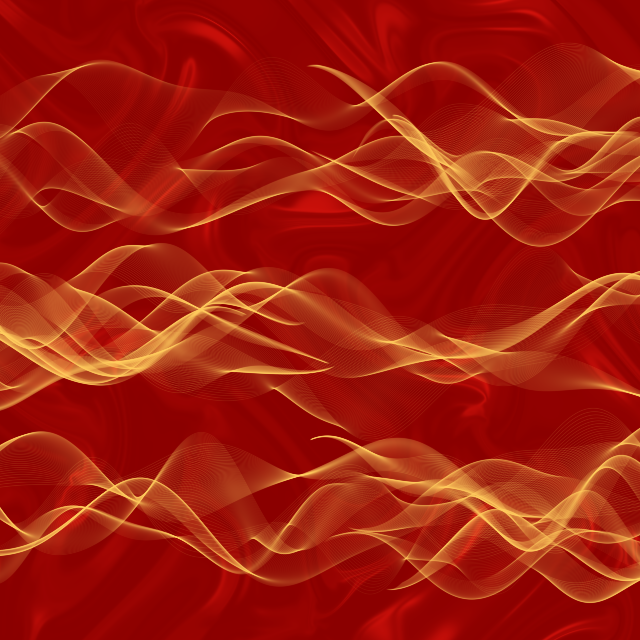
Write a Shadertoy shader that draws this background.

```glsl
// Golden gauze ribbons twisting in three bands over marbled deep red.
// Each ribbon is a family of fine curves, cubic across its width with sine
// coefficients along x, so that folds gather lines into bright edges.

const int   RIBBONS     = 24;       // a third of them in each band
const int   LINES       = 60;       // curves per ribbon
const float LINE_WIDTH  = 0.0008;
const float LINE_INK    = 0.155;
const float INK_POWER   = 1.2;      // above 1 favours the folds
const float WAVE_HEIGHT = 0.058;
const float TWIST       = 0.050;
const float FOLD        = 0.036;
const float BAND_BASE   = 0.19;
const float BAND_STEP   = 0.295;
const float BAND_SPREAD = 0.15;
const vec3  DARK_RED    = vec3(0.545, 0.000, 0.000);
const vec3  DEEP_RED    = vec3(0.590, 0.010, 0.004);
const vec3  STREAK_RED  = vec3(0.860, 0.080, 0.050);
const vec3  GOLD        = vec3(1.000, 0.800, 0.365);

vec4 hash4(float n) {
    return fract(sin(n * vec4(12.99, 78.23, 39.35, 57.41) + 1.7) * 4375.85);
}

// Liquid swirls from repeatedly bent sine layers
vec3 marble(vec2 p) {
    vec2 q = p * 9.0 + vec2(2.3, 0.7);
    float scale = 1.0;
    for (int i = 0; i < 6; i++) {
        q += 0.95 / scale * sin(scale * q.yx * vec2(1.1, 1.3)
                                + vec2(1.9, 4.1) * float(i + 1));
        scale *= 1.5;
    }
    float vein = 0.5 + 0.5 * sin(q.x * 3.0 + 1.8 * sin(q.y * 1.7));
    float fine = 0.5 + 0.5 * sin(q.y * 5.0 + q.x * 9.0);
    float patches = smoothstep(0.0, 0.9, sin(p.x * 15.0 + 1.0 + 2.0 * sin(p.y * 9.0))
                                       * sin(p.y * 14.0 + 2.0 * sin(p.x * 8.0)));
    vec3 col = mix(DARK_RED, DEEP_RED, vein);
    float streak = pow(vein, 4.0) * (0.25 + 0.75 * fine) * (0.08 + 0.75 * patches);
    return mix(col, STREAK_RED, streak);
}

// Open end of a ribbon: x = place, y = direction (0 means it has no end)
vec2 ribbonEnd(int id) {
    int rank = id / 3;
    if (rank < 4) return vec2(0.0);
    float side = (id + rank) % 2 == 0 ? 1.0 : -1.0;
    return vec2(0.5 + side * (0.15 * hash4(float(id) + 60.0).x - 0.03), side);
}

// Cubic coefficients of the curve height across the ribbon at x
vec4 ribbonShape(float x, int id) {
    vec4 a = hash4(float(id) + 3.0);
    vec4 b = hash4(float(id) + 31.0) * 6.2832;
    float k = mix(10.0, 18.0, a.x);
    float wave = k * x + b.x;
    float base = BAND_BASE + BAND_STEP * float(id % 3) + BAND_SPREAD * (a.y - 0.5);
    float height = WAVE_HEIGHT * mix(0.6, 1.3, a.z);
    float mid = base + height * sin(wave) + 0.02 * sin(1.7 * wave + b.y);
    vec3 spread = vec3(
        TWIST * cos(wave + 0.9 * a.w) + 0.022 * sin(0.63 * k * x + b.z),
        -FOLD * sin(wave) + 0.016 * sin(1.4 * k * x + b.w),
        0.022 * sin(0.8 * k * x + b.y + b.z));
    // Gather the ribbon now and then, and always towards an open end
    spread *= 0.68 + 0.42 * sin(7.0 * x + b.w + b.x);
    vec2 end = ribbonEnd(id);
    if (end.y != 0.0)
        spread *= mix(0.08, 1.0, smoothstep(0.0, 0.22, end.y * (x - end.x)));
    return vec4(mid, spread);
}

// Ink laid by all curves of one ribbon
float ribbonInk(vec2 p, int id, float width) {
    vec2 end = ribbonEnd(id);
    float inside = end.y * (p.x - end.x);
    if (inside < -0.04) return 0.0;
    vec4 shape = ribbonShape(p.x, id);
    float reach = abs(shape.y) + abs(shape.z) + abs(shape.w) + 0.015;
    if (abs(p.y - shape.x) > reach) return 0.0;

    const float STEP = 0.001;
    vec4 slope = (ribbonShape(p.x + STEP, id) - shape) / STEP;
    float shear = 0.03 * (hash4(float(id) + 90.0).y - 0.5);
    float ink = 0.0;
    for (int i = 0; i < LINES; i++) {
        float s = 2.0 * float(i) / float(LINES - 1) - 1.0;
        vec4 powers = vec4(1.0, s, s * s, s * s * s);
        float m = dot(slope, powers);
        float d = (p.y - dot(shape, powers)) * inversesqrt(1.0 + m * m) / width;
        float cut = end.y == 0.0 ? 1.0 : smoothstep(0.0, 0.005, inside - shear * s);
        ink += cut * exp(-d * d);
    }
    // Open ribbons thin out towards their tips
    float fade = end.y == 0.0 ? 1.0 : mix(0.3, 1.0, smoothstep(0.0, 0.12, inside));
    return ink * fade * mix(0.5, 1.2, hash4(float(id) + 120.0).z);
}

void mainImage(out vec4 fragColor, in vec2 fragCoord) {
    vec2 p = fragCoord / iResolution.y;
    float width = max(LINE_WIDTH, 0.52 / iResolution.y);

    float ink = 0.0;
    for (int id = 0; id < RIBBONS; id++) ink += ribbonInk(p, id, width);
    ink = pow(ink * LINE_INK * LINE_WIDTH / width, INK_POWER);

    vec3 col = mix(marble(p), GOLD, 1.0 - exp(-ink));
    fragColor = vec4(col, 1.0);
}
```
